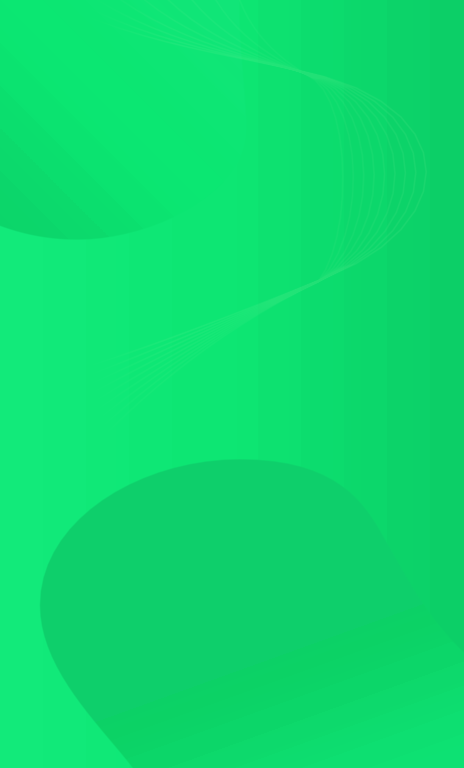
A WebGL 2 fragment shader for this background:

```glsl
#version 300 es
precision highp float;
// Green backdrop with two soft gradient blobs and a twisting ribbon of fine lines.

uniform vec2 u_resolution;
out vec4 fragColor;

vec2 bezier(vec2 a, vec2 b, vec2 c, vec2 d, float t) {
    float s = 1.0 - t;
    return s * s * s * a + 3.0 * s * t * (s * b + t * c) + t * t * t * d;
}

float segmentDistance(vec2 p, vec2 a, vec2 b) {
    vec2 ab = b - a, ap = p - a;
    return length(ap - ab * clamp(dot(ap, ab) / dot(ab, ab), 0.0, 1.0));
}

// Adds one curve to an outline: x keeps the distance, y flips sign per crossing.
void addCurve(vec2 p, vec2 a, vec2 b, vec2 c, vec2 d, inout vec2 outline) {
    vec2 from = a;
    for (int i = 1; i <= 18; i++) {
        vec2 to = bezier(a, b, c, d, float(i) / 18.0);
        outline.x = min(outline.x, segmentDistance(p, from, to));
        if ((from.y > p.y) != (to.y > p.y)) {
            float crossX = from.x + (p.y - from.y) * (to.x - from.x) / (to.y - from.y);
            if (p.x < crossX) outline.y = -outline.y;
        }
        from = to;
    }
}

float upperBlob(vec2 p) {
    vec2 o = vec2(10.0, 1.0);
    addCurve(p, vec2(.312, 0), vec2(.310, .072), vec2(.322, .117), vec2(.320, .176), o);
    addCurve(p, vec2(.320, .176), vec2(.312, .260), vec2(.189, .312), vec2(.102, .312), o);
    addCurve(p, vec2(.102, .312), vec2(.065, .312), vec2(.033, .306), vec2(0, .294), o);
    addCurve(p, vec2(0, .294), vec2(-.52, .13), vec2(.26, -.52), vec2(.312, 0), o);
    return o.x * o.y;
}

float lowerBlob(vec2 p) {
    vec2 o = vec2(10.0, 1.0);
    addCurve(p, vec2(.173, 1), vec2(.130, .944), vec2(.052, .872), vec2(.052, .788), o);
    addCurve(p, vec2(.052, .788), vec2(.052, .677), vec2(.182, .598), vec2(.312, .598), o);
    addCurve(p, vec2(.312, .598), vec2(.456, .598), vec2(.482, .671), vec2(.508, .714), o);
    addCurve(p, vec2(.508, .714), vec2(.531, .755), vec2(.560, .810), vec2(.612, .857), o);
    addCurve(p, vec2(.612, .857), vec2(.911, 1.107), vec2(.39, 1.302), vec2(.173, 1), o);
    return o.x * o.y;
}

// A ribbon strand, k blends from the outer edge to the inner one.
vec2 strand(float k, float t) {
    if (t < 1.0) return mix(
        bezier(vec2(.065, 0), vec2(.182, .059), vec2(.312, .072), vec2(.423, .100), t),
        bezier(vec2(.312, 0), vec2(.332, .052), vec2(.371, .081), vec2(.410, .104), t), k);
    if (t < 2.0) return mix(
        bezier(vec2(.423, .100), vec2(.599, .150), vec2(.599, .293), vec2(.423, .362), t - 1.0),
        bezier(vec2(.410, .104), vec2(.458, .143), vec2(.458, .312), vec2(.414, .367), t - 1.0), k);
    return mix(
        bezier(vec2(.423, .362), vec2(.326, .401), vec2(.221, .443), vec2(.115, .477), t - 2.0),
        bezier(vec2(.414, .367), vec2(.312, .417), vec2(.221, .482), vec2(.141, .562), t - 2.0), k);
}

float ribbon(vec2 p, float pixel) {
    if (p.y > 0.58) return 0.0;
    float glow = 0.0;
    for (int i = 0; i < 9; i++) {
        float k = float(i) / 8.0, nearest = 10.0;
        vec2 from = strand(k, 0.0);
        for (int j = 1; j <= 36; j++) {
            vec2 to = strand(k, float(j) / 12.0);
            nearest = min(nearest, segmentDistance(p, from, to));
            from = to;
        }
        float line = 1.0 - smoothstep(0.0, 0.0007 + pixel, nearest);
        glow += line * mix(0.11, 0.06, k);
    }
    return min(glow, 0.16) * smoothstep(0.10, 0.24, p.x);
}

// Keeps a faint staircase in a gradient.
float banded(float x, float count) {
    return mix(x, (floor(x * count) + 0.5) / count, 0.7);
}

void main() {
    // Height is one unit, y runs down from the top.
    vec2 p = vec2(gl_FragCoord.x, u_resolution.y - gl_FragCoord.y) / u_resolution.y;
    float pixel = 1.0 / u_resolution.y;

    // Backdrop darkening to the right
    float across = banded(gl_FragCoord.x / u_resolution.x, 10.8);
    vec3 color = mix(vec3(.070, .918, .480), vec3(.050, .902, .450), smoothstep(0.0, 0.5, across));
    color = mix(color, vec3(.047, .812, .404), clamp((across - 0.5) / 0.45, 0.0, 1.0));

    // Upper blob, diagonal gradient
    float diagonal = banded(p.y - p.x, 18.0);
    vec3 upper = mix(vec3(.065, .898, .470), vec3(.043, .904, .446), smoothstep(-.31, -.02, diagonal));
    upper = mix(upper, vec3(.047, .835, .416), smoothstep(0.0, 0.29, diagonal));
    color = mix(color, upper, smoothstep(pixel, -pixel, upperBlob(p)));

    // Lower blob, tilted bands brightening toward the bottom right
    float depth = banded(p.y + 0.36 * p.x - 0.985, 32.0);
    vec3 lower = mix(vec3(.055, .812, .420), vec3(.047, .822, .396), smoothstep(-.01, .02, depth));
    lower = mix(lower, vec3(.052, .882, .450), smoothstep(0.0, 0.22, depth));
    color = mix(color, lower, smoothstep(pixel, -pixel, lowerBlob(p)));

    color = mix(color, vec3(.55, .95, .62), ribbon(p, pixel));
    fragColor = vec4(color, 1.0);
}
```
